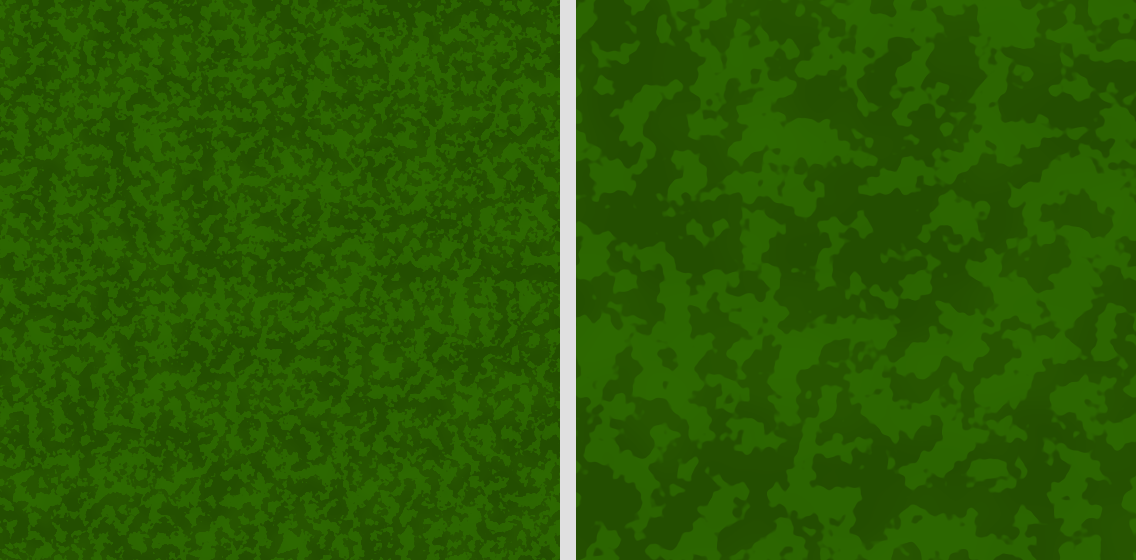
Left: the whole. Right: its middle third, enlarged.
A three.js fragment shader for this texture:

```glsl
varying vec2 vUv;

#define LEAF_GREEN vec3(0.172, 0.402, 0.0)
#define MOSS_GREEN vec3(0.152, 0.334, 0.0)
#define DEEP_GREEN vec3(0.138, 0.305, 0.0)
#define PATCH_SCALE 42.0
#define DRIFT_SCALE 13.0
#define DRIFT_WEIGHT 0.22
#define OCTAVE_GAIN 0.6
#define THRESHOLD 0.03
#define EDGE_SOFTNESS 0.06
#define LEAF_VARIATION 0.05

// Sine-free hash giving two values from 0 to 1
vec2 hash2(vec2 p) {
  vec3 q = fract(vec3(p.xyx) * vec3(0.1031, 0.1030, 0.0973));
  q += dot(q, q.yzx + 33.33);
  return fract((q.xx + q.yz) * q.zy);
}

// Contribution of one lattice corner
float cornerSlope(vec2 cell, vec2 offset) {
  vec2 gradient = normalize(hash2(cell) - 0.5 + 1e-4);
  return dot(gradient, offset);
}

float gradientNoise(vec2 p) {
  vec2 cell = floor(p);
  vec2 f = fract(p);
  vec2 blend = f * f * f * (f * (f * 6.0 - 15.0) + 10.0);
  vec2 e = vec2(1.0, 0.0);
  float low = mix(cornerSlope(cell, f), cornerSlope(cell + e, f - e), blend.x);
  float high = mix(cornerSlope(cell + e.yx, f - e.yx),
                   cornerSlope(cell + e.xx, f - e.xx), blend.x);
  return mix(low, high, blend.y);
}

// Octaves are rotated so that the lattice does not show
float patchField(vec2 p) {
  mat2 turn = mat2(0.8, 0.6, -0.6, 0.8);
  float sum = 0.0;
  float weight = 1.0;
  for (int i = 0; i < 3; i++) {
    sum += weight * gradientNoise(p);
    p = turn * p * 2.03 + 17.3;
    weight *= OCTAVE_GAIN;
  }
  return sum;
}

void main() {
  // Slow drift clusters the patches and shades the ground
  float drift = gradientNoise(vUv * DRIFT_SCALE + 51.7);
  float field = patchField(vUv * PATCH_SCALE + 7.0) + DRIFT_WEIGHT * drift;

  // Soft tone changes within each green
  float tone = drift + 0.4 * gradientNoise(vUv * DRIFT_SCALE * 2.3 + 90.0);
  vec3 ground = mix(DEEP_GREEN, MOSS_GREEN, smoothstep(-0.4, 0.4, tone));
  vec3 leaf = LEAF_GREEN * (1.0 + LEAF_VARIATION * tone);

  // Crisp boundary between ground and leaf patches
  float cover = smoothstep(THRESHOLD - EDGE_SOFTNESS, THRESHOLD + EDGE_SOFTNESS, field);
  gl_FragColor = vec4(mix(ground, leaf, cover), 1.0);
}
```
